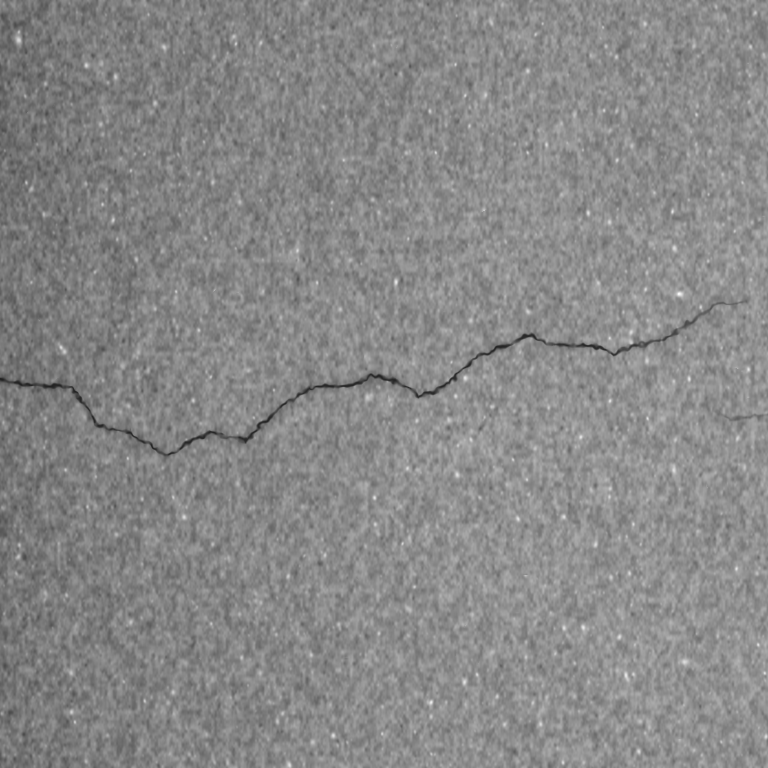
Give the GLSL for this texture, as a WebGL 2 fragment shader.

```glsl
#version 300 es
precision highp float;
// Grainy grey asphalt with bright mineral flecks and a thin crack wandering across it.

uniform vec2 u_resolution;
out vec4 fragColor;

const int CRACK_POINTS = 24;
const vec2 crack[CRACK_POINTS] = vec2[](
    vec2(-.01, .505), vec2(.052, .499), vec2(.094, .496), vec2(.126, .447),
    vec2(.169, .436), vec2(.215, .408), vec2(.273, .437), vec2(.319, .427),
    vec2(.378, .480), vec2(.404, .495), vec2(.436, .495), vec2(.488, .510),
    vec2(.514, .504), vec2(.547, .484), vec2(.586, .500), vec2(.615, .531),
    vec2(.690, .564), vec2(.714, .552), vec2(.781, .548), vec2(.801, .539),
    vec2(.827, .552), vec2(.859, .555), vec2(.931, .602), vec2(.970, .607));

float hash(vec2 p) {
    vec3 q = fract(p.xyx * vec3(.1031, .1030, .0973));
    q += dot(q, q.yzx + 33.33);
    return fract((q.x + q.y) * q.z);
}

float noise(vec2 p) {
    vec2 i = floor(p), f = fract(p);
    f = f * f * (3. - 2. * f);
    return mix(mix(hash(i), hash(i + vec2(1, 0)), f.x),
               mix(hash(i + vec2(0, 1)), hash(i + 1.), f.x), f.y);
}

float segmentDistance(vec2 p, vec2 a, vec2 b) {
    vec2 ab = b - a;
    return length(p - a - ab * clamp(dot(p - a, ab) / dot(ab, ab), 0., 1.));
}

float glow(vec2 d) { return exp(-dot(d, d)); }

// Soft upright specks, one candidate in each grid cell.
float flecks(vec2 p, vec2 grid, float density, float seed) {
    vec2 q = p * grid, cell = floor(q);
    float sum = 0.;
    for (int y = -1; y <= 1; y++)
    for (int x = -1; x <= 1; x++) {
        vec2 id = cell + vec2(x, y), key = id + seed;
        vec2 center = id + .2 + .6 * vec2(hash(key + 17.3), hash(key + 51.7));
        vec2 d = q - center;
        d.x += d.y * (hash(key + 83.1) - .5) * .5;
        float size = mix(.17, .33, hash(key + 29.9));
        float strength = step(hash(key), density) * mix(.35, 1., hash(key + 71.4));
        sum += strength * glow(d / size);
    }
    return sum;
}

void main() {
    vec2 p = gl_FragCoord.xy / u_resolution;

    // Broad illumination: dim left edge and upper left, lighter right.
    float shade = .500 + .062 * smoothstep(0., .75, p.x);
    shade -= .05 * exp(-p.x * 11.);
    shade -= .022 * smoothstep(.55, 1., p.y);
    shade += .012 * glow((p - vec2(.65, .35)) * 2.8);
    shade += .018 * (noise(p * 7. + 4.) - .5) + .022 * (noise(p * 24.) - .5);

    // Vertically drawn-out grain at several scales.
    float grain = .11 * (noise(p * vec2(155, 95) + 13.) - .5)
                + .13 * (noise(p * vec2(260, 165) + 47.) - .5)
                + .06 * (noise(p * vec2(420, 250) + 91.) - .5);
    float color = shade + grain;

    // Pale minerals and dark pits.
    float cluster = .6 + .8 * noise(p * 9. + 31.);
    color += .11 * flecks(p, vec2(125, 90), .22 * cluster, 7.);
    color += .30 * flecks(p, vec2(110, 78), .045 * cluster, 137.);
    color -= .11 * flecks(p, vec2(110, 78), .12 + .12 * exp(-p.x * 7.), 263.);

    // A few strong glints.
    color += .4 * glow((p - vec2(.024, .948)) * vec2(260, 170));
    color += .35 * glow((p - vec2(.885, .617)) * 240.);
    color += .25 * glow((p - vec2(.324, .518)) * 260.);
    color += .25 * glow((p - vec2(.892, .138)) * 260.);

    // Ragged main crack, fading towards its right tip.
    vec2 ragged = p + .0045 * (vec2(noise(p * 62.), noise(p * 62. + 40.)) - .5)
                    + .0045 * (vec2(noise(p * 170. + 9.), noise(p * 170. + 70.)) - .5);
    float d = 1.;
    for (int i = 0; i < CRACK_POINTS - 1; i++)
        d = min(d, segmentDistance(ragged, crack[i], crack[i + 1]));
    float fade = mix(1., .45, smoothstep(.76, .97, p.x));
    float width = mix(.0010, .0026, noise(p * 60. + 22.)) * mix(.75, 1., fade);
    float soft = max(.0018, .75 / u_resolution.y);
    float line = 1. - smoothstep(width - soft, width + soft, d);
    float breaks = .5 + .5 * smoothstep(.15, .65, noise(p * 130. + 5.));
    color = mix(color, .18, .85 * line * fade * breaks);
    color -= .08 * fade * exp(-d * d / .00003);

    // Faint second crack at the right edge.
    float side = min(segmentDistance(ragged, vec2(.93, .468), vec2(.951, .453)),
                     segmentDistance(ragged, vec2(.951, .453), vec2(1.01, .460)));
    color -= .15 * breaks * exp(-side * side / .000007);

    fragColor = vec4(vec3(clamp(color, 0., 1.)), 1.);
}
```
